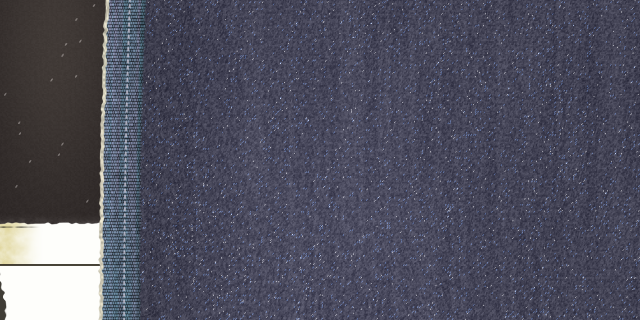
Write a Shadertoy shader that draws this texture.

```glsl
// Dark blue denim with a pale woven selvedge, beside a black panel and a white ledge
#define FABRIC vec3(0.280, 0.280, 0.355)
#define PANEL vec3(0.170, 0.148, 0.145)
#define LEDGE vec3(0.995, 0.995, 0.985)
#define SELVEDGE vec3(0.400, 0.450, 0.500)
#define GRAIN 250.0
#define ROWS 104.0
#define BAND_WIDTH 0.128
#define LEDGE_TOP 0.302
#define SEAM_Y 0.172
#define SPECKLE 0.34

float hash(vec2 p) {
    return fract(sin(dot(p, vec2(127.1, 311.7))) * 43758.5453);
}

float noise(vec2 p) {
    vec2 i = floor(p), f = fract(p);
    f = f * f * (3.0 - 2.0 * f);
    return mix(mix(hash(i), hash(i + vec2(1, 0)), f.x),
               mix(hash(i + vec2(0, 1)), hash(i + vec2(1, 1)), f.x), f.y);
}

float fbm(vec2 p) {
    float sum = 0.0, amp = 0.5;
    for (int i = 0; i < 4; i++) {
        sum += amp * noise(p);
        p = p * 2.03 + 7.1;
        amp *= 0.5;
    }
    return sum;
}

// Anti-aliased step, one pixel wide
float edge(float d) {
    float w = 0.8 / iResolution.y;
    return smoothstep(-w, w, d);
}

// Short slanted flecks, one candidate per cell
float flecks(vec2 p, float density, float seed) {
    vec2 id = floor(p);
    vec2 q = fract(p) - 0.5 - 0.25 * (vec2(hash(id + seed), hash(id + seed + 9.0)) - 0.5);
    q = vec2(q.x - 0.5 * q.y, q.y);
    float on = step(1.0 - density, hash(id + seed + 31.0));
    return on * (1.0 - smoothstep(0.12, 0.55, length(q * vec2(1.3, 0.8))));
}

vec3 denim(vec2 p, float inset) {
    vec3 col = FABRIC;
    // Broad light: brighter low in the middle, darker beside the selvedge
    vec2 glow = (p - vec2(1.08, 0.2)) * vec2(1.5, 0.9);
    col *= 0.93 + 0.12 * exp(-dot(glow, glow) * 2.0);
    col *= 0.91 + 0.09 * smoothstep(0.0, 0.28, inset);
    col += 0.035 * (fbm(p * vec2(5.0, 4.0)) - 0.47);
    // Warp streaks
    col += 0.035 * (noise(vec2(p.x * 75.0, p.y * 1.5)) - 0.5);
    col += 0.022 * (noise(vec2(p.x * 190.0, p.y * 4.0)) - 0.5);
    // Twill grain
    vec2 g = vec2(p.x - 0.25 * p.y, p.y) * GRAIN;
    col += 0.13 * (noise(g * vec2(1.0, 0.7)) - 0.5);
    col += 0.055 * (hash(floor(g * 1.02)) - 0.5);
    // Blue and pale flecks
    float patchy = 0.6 + 0.8 * noise(p * vec2(28.0, 9.0));
    col += SPECKLE * vec3(0.35, 0.55, 0.85) * flecks(p * GRAIN * 0.55, 0.10 * patchy, 3.0);
    col += SPECKLE * vec3(1.1, 1.1, 1.0) * flecks(p * GRAIN * 0.65, 0.035 * patchy, 17.0);
    return col;
}

vec3 selvedge(vec2 p, float u) {
    // Brick rows of pale weft over dark warp
    float row = floor(p.y * ROWS);
    vec2 cell = vec2(u * ROWS * 1.3 + 0.5 * mod(row, 2.0), p.y * ROWS);
    vec2 f = fract(cell) - 0.5;
    float thread = 1.0 - smoothstep(0.15, 0.6, length(f * vec2(0.9, 1.1)));
    float rnd = hash(floor(cell));
    vec3 col = SELVEDGE * (0.58 + 0.62 * thread + 0.28 * (rnd - 0.5));
    col += 0.10 * (noise(p * GRAIN) - 0.5);
    // Column tints: teal at the left, violet towards the dashed thread
    float column = noise(vec2(u * 110.0, p.y * 2.0));
    col *= mix(vec3(0.82, 1.02, 1.06), vec3(1.07, 0.96, 1.06), column);
    col *= 0.91 + 0.18 * noise(vec2(u * 60.0, 4.0));
    // Dashed light thread
    float dash = smoothstep(0.25, 0.5, abs(fract(p.y * 52.0) - 0.5) + 0.18);
    float stripe = 1.0 - smoothstep(0.001, 0.005, abs(u - 0.078));
    col = mix(col, vec3(0.80, 0.78, 0.84), 0.75 * stripe * dash);
    return mix(col, col * 0.7, smoothstep(0.105, BAND_WIDTH, u));
}

vec3 backdrop(vec2 p) {
    // Black panel with a soft sheen and dust
    vec2 s = (p - vec2(0.17, 0.86)) * vec2(5.0, 2.1);
    vec3 panel = PANEL + vec3(0.085, 0.08, 0.07) * exp(-dot(s, s));
    panel += 0.025 * (noise(p * GRAIN) - 0.5);
    panel += 0.25 * flecks(p * 90.0, 0.012, 5.0);
    panel += 0.12 * smoothstep(0.03, 0.0, p.y - LEDGE_TOP) * fbm(p * 60.0);
    // White ledge with stains at the left, a worn rim and a dark seam
    float stain = smoothstep(0.14, 0.0, p.x) * step(SEAM_Y, p.y);
    vec3 ledge = LEDGE - stain * vec3(0.12, 0.16, 0.38) * (0.3 + fbm(p * 35.0));
    float rim = 1.0 - smoothstep(0.001, 0.004, abs(p.y - LEDGE_TOP + 0.012));
    ledge *= 1.0 - 0.55 * rim * smoothstep(0.13, 0.06, p.x) * noise(p * vec2(90.0, 20.0));
    float seam = 1.0 - smoothstep(0.0015, 0.0045, abs(p.y - SEAM_Y));
    ledge = mix(ledge, vec3(0.20, 0.18, 0.13), 0.9 * seam);
    float smudge = p.x - 0.018 * smoothstep(0.15, 0.02, p.y) - 0.012 * (noise(p * 70.0) - 0.5);
    ledge = mix(vec3(0.25, 0.24, 0.21), ledge, max(edge(smudge), step(0.15, p.y)));
    float rimY = LEDGE_TOP + 0.006 * (noise(vec2(p.x * 80.0, 2.0)) - 0.5);
    return mix(ledge, panel, edge(p.y - rimY));
}

void mainImage(out vec4 fragColor, in vec2 fragCoord) {
    vec2 p = fragCoord / iResolution.y;
    // Slightly bowed cloth edge, measured from its left side
    float u = p.x - 0.310 - 0.018 * p.y * p.y;
    float frayLeft = 0.007 * (noise(vec2(p.y * 85.0, 1.0)) - 0.5);
    float frayRight = 0.006 * (noise(vec2(p.y * 110.0, 8.0)) - 0.5);
    vec3 col = mix(selvedge(p, u), denim(p, u - BAND_WIDTH), edge(u - BAND_WIDTH - frayRight));
    // Cream fringe along the outer edge
    float tuft = 0.72 + 0.28 * noise(p * vec2(160.0, 120.0));
    col = mix(vec3(0.95, 0.93, 0.84) * tuft, col, edge(u - 0.011 - frayLeft));
    col = mix(backdrop(p), col, edge(u - frayLeft));
    fragColor = vec4(clamp(col, 0.0, 1.0), 1.0);
}
```
